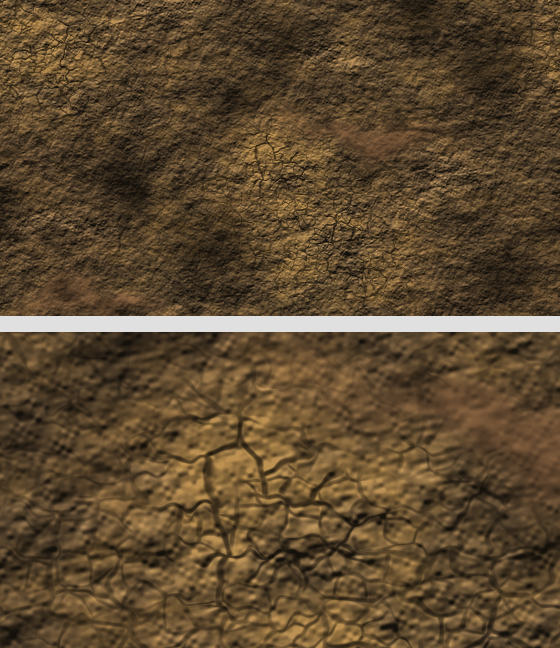
Top: the whole. Bottom: its middle third, enlarged.
Reproduce this texture procedurally as a Shadertoy shader.

```glsl
// Dry cracked earth: ochre crusts split by Voronoi cracks, smooth rust dunes,
// gravel bands and shadowed hollows. Broad patches repeat on a half-drop tile,
// while noise relief lit from above supplies the fine grain.

const vec2 TILE = vec2(1.778, 0.556);      // tile width and row height
const vec2 TO_LIGHT = vec2(-0.0012, 0.0036);
const vec3 CLAY  = vec3(1.0, 0.80, 0.54);
const vec3 OCHRE = vec3(1.0, 0.77, 0.43);
const vec3 RUST  = vec3(1.0, 0.72, 0.47);

vec2 hash2(vec2 p) {
    vec3 q = fract(p.xyx * vec3(0.1031, 0.1030, 0.0973));
    q += dot(q, q.yzx + 33.33);
    return fract((q.xx + q.yz) * q.zy);
}

float noise(vec2 p) {
    vec2 i = floor(p), f = fract(p);
    f = f * f * (3.0 - 2.0 * f);
    float low  = mix(hash2(i).x, hash2(i + vec2(1, 0)).x, f.x);
    float high = mix(hash2(i + vec2(0, 1)).x, hash2(i + vec2(1, 1)).x, f.x);
    return mix(low, high, f.y);
}

vec2 rotate(vec2 p, float angle) {
    float c = cos(angle), s = sin(angle);
    return vec2(c * p.x + s * p.y, c * p.y - s * p.x);
}

float fbm(vec2 p, float gain) {
    float sum = 0.0, amp = 1.0;
    for (int i = 0; i < 4; i++) {
        sum += amp * (noise(p) - 0.5);
        p = rotate(p, 0.6) * 2.03 + 17.3;
        amp *= gain;
    }
    return sum;
}

// Distance to the nearest border between Voronoi cells.
float cellEdge(vec2 p) {
    vec2 cell = floor(p), f = fract(p), nearest = vec2(0.0);
    float best = 9.0, edge = 9.0;
    for (int k = 0; k < 9; k++) {
        vec2 g = vec2(k % 3, k / 3) - 1.0;
        vec2 r = g + hash2(cell + g) - f;
        if (dot(r, r) < best) { best = dot(r, r); nearest = r; }
    }
    for (int k = 0; k < 25; k++) {
        vec2 g = vec2(k % 5, k / 5) - 2.0;
        vec2 r = g + hash2(cell + g) - f;
        vec2 d = r - nearest;
        if (dot(d, d) > 1e-4) edge = min(edge, dot(0.5 * (r + nearest), normalize(d)));
    }
    return edge;
}

// Crack depth, 0 to 1, with jagged lines that fade in and out.
float cracks(vec2 p, float scale, float width) {
    vec2 jag = vec2(noise(p * 62.0), noise(p * 62.0 + 51.0)) - 0.5;
    float edge = cellEdge((p + 0.014 * jag) * scale * vec2(0.85, 1.15));
    float strength = smoothstep(0.2, 0.6, noise(p * 24.0 + scale));
    return strength * (1.0 - smoothstep(0.2 * width, width, edge));
}

float allCracks(vec2 p) {
    return max(cracks(p, 18.0, 0.085), 0.65 * cracks(p, 34.0, 0.12));
}

// Long narrow creases close to level.
float crease(vec2 p) {
    float n = noise(rotate(p, 0.2) * vec2(6.0, 18.0) + 7.0);
    return 1.0 - abs(2.0 * n - 1.0);
}

// Soft tilted ellipse repeated on the half-drop tile.
float patchAt(vec2 p, vec2 centre, vec2 radius, float angle) {
    vec2 d = p - centre;
    d -= vec2(0.5 * TILE.x, TILE.y) * round(d.y / TILE.y);
    d.x -= TILE.x * round(d.x / TILE.x);
    d = rotate(d, angle) / radius;
    return exp(-dot(d, d));
}

float height(vec2 p, float gain, float cracked, float folded) {
    return fbm(p * vec2(20.0, 22.0), gain) - 0.1 * cracked * allCracks(p)
         + 0.12 * folded * crease(p);
}

void mainImage(out vec4 fragColor, in vec2 fragCoord) {
    vec2 p = fragCoord / iResolution.y;
    vec2 q = p + 0.09 * vec2(fbm(p * 5.0, 0.6), fbm(p * 5.0 + 40.0, 0.6));

    // Broad regions
    float crust = patchAt(q, vec2(1.02, 0.25), vec2(0.30, 0.20), -0.3)
                + 0.8 * patchAt(q, vec2(0.86, 0.49), vec2(0.17, 0.06), 0.0);
    float dune = patchAt(q, vec2(1.15, 0.58), vec2(0.24, 0.045), -0.12);
    float gravel = patchAt(q, vec2(1.05, 0.83), vec2(0.17, 0.045), -0.1)
                 + patchAt(q, vec2(1.38, 0.43), vec2(0.17, 0.07), 0.35);
    float hollow = patchAt(q, vec2(0.90, 0.86), vec2(0.09, 0.05), 0.3)
                 + 0.8 * patchAt(q, vec2(0.74, 0.68), vec2(0.13, 0.06), 0.6)
                 + patchAt(q, vec2(0.42, 0.43), vec2(0.09, 0.12), 0.2)
                 + 0.9 * patchAt(q, vec2(0.67, 0.24), vec2(0.10, 0.13), 0.3)
                 + 0.6 * patchAt(q, vec2(1.16, 0.48), vec2(0.09, 0.04), 0.0);
    crust = min(crust, 1.0);
    hollow = min(hollow, 1.0);

    // Relief
    float cracked = mix(0.35, 1.0, crust) * (1.0 - 0.8 * dune);
    float folded = (1.0 - crust) * (1.0 - 0.5 * gravel);
    float gain = 0.67 + 0.08 * min(gravel, 1.0) - 0.12 * dune;
    float relief = height(p, gain, cracked, folded)
                 - height(p + TO_LIGHT, gain, cracked, folded);

    // Tone
    float mottle = fbm(p * vec2(10.0, 14.0) + 90.0, 0.75);
    float tone = 0.325 + 0.17 * crust + 0.09 * dune + 0.10 * gravel - 0.17 * hollow;
    tone *= 1.0 + 0.40 * mottle + 2.4 * relief * (1.0 - 0.45 * dune);
    tone *= 1.0 - 0.55 * cracked * allCracks(p);
    float groove = smoothstep(0.9, 1.0, crease(p)) * smoothstep(0.5, 0.75, noise(p * 8.0));
    tone *= 1.0 - 0.35 * folded * groove;
    tone = clamp(tone, 0.08, 0.74);

    // Colour
    vec3 tint = mix(CLAY, OCHRE, clamp(0.2 + 0.5 * crust + 0.8 * mottle, 0.0, 1.0));
    tint = mix(tint, RUST, clamp(dune + 0.35 * folded * noise(p * 4.0), 0.0, 0.9));
    fragColor = vec4(tone * tint, 1.0);
}
```
